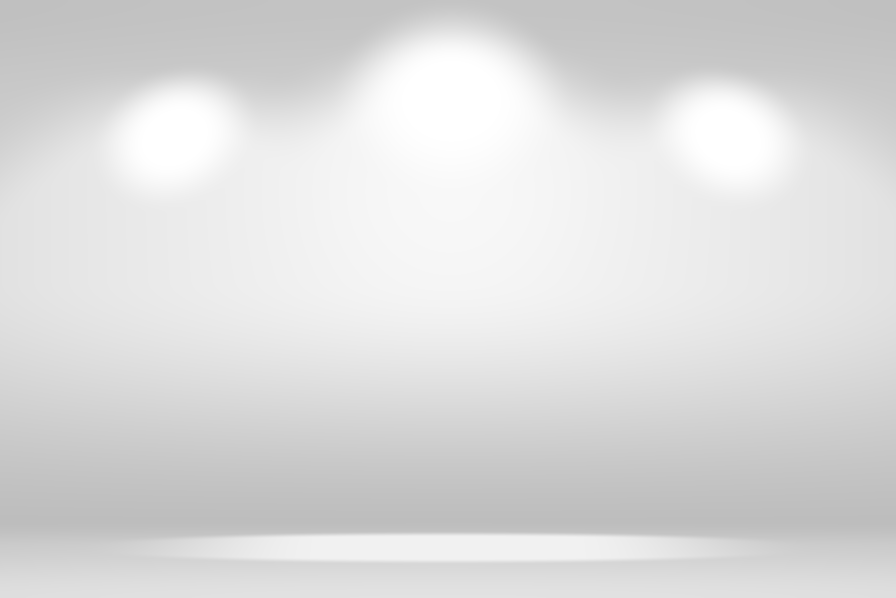
This background is drawn by a Shadertoy shader. Its source:

```glsl
// Soft dome of light under a lamp: a parabola whose edge blurs outward
float beam(vec2 d, float bend) {
    float blur = 0.055 + 0.32 * abs(d.x);
    float edge = 0.085 - bend * d.x * d.x;
    return 1.0 - smoothstep(edge - blur, edge + blur * 0.55, d.y);
}

// Bright core of a lamp: a tilted ellipse with a wide soft rim
float core(vec2 d, vec2 radius, float tilt) {
    float c = cos(tilt), s = sin(tilt);
    vec2 q = vec2(c * d.x + s * d.y, c * d.y - s * d.x) / radius;
    return 1.0 - smoothstep(0.55, 1.75, length(q));
}

void mainImage(out vec4 fragColor, in vec2 fragCoord) {
    vec2 p = fragCoord / iResolution.y;
    p.x -= 0.5 * iResolution.x / iResolution.y;

    // Three lamps, the outer two lower and tilted inward
    float shade = 1.0;
    float glow = 0.0;
    for (int i = -1; i <= 1; i++) {
        float side = float(i);
        float outer = abs(side);
        vec2 d = p - vec2(0.006 + 0.463 * side, mix(0.835, 0.77, outer));
        vec2 radius = mix(vec2(0.118, 0.098), vec2(0.087, 0.068), outer);
        shade *= 1.0 - beam(d, mix(1.5, 1.1, outer));
        glow = max(glow, core(d, radius, -0.5 * side));
    }

    // Wall: dark at the top and the foot, lit below the lamps
    float lit = mix(0.735, 0.94, smoothstep(0.08, 0.53, p.y));
    lit -= 0.1 * p.x * p.x * smoothstep(0.1, 0.5, p.y);
    vec2 haze = (p - vec2(0.005, 0.68)) / vec2(0.28, 0.24);
    lit += 0.032 * exp(-dot(haze, haze));
    float dim = 0.765 - 0.025 * p.x * p.x + 0.04 * smoothstep(1.0, 0.8, p.y);
    float wall = mix(lit, dim, shade);
    wall = mix(wall, 1.0, glow);

    // Floor: brighter toward the viewer
    float floorTone = mix(0.885, 0.8, smoothstep(0.0, 0.11, p.y)) - 0.025 * p.x * p.x;
    float tone = mix(floorTone, wall, smoothstep(0.085, 0.13, p.y));

    // Pool of light lying on the floor, fading at its ends
    float halfHeight = 0.023 * sqrt(max(0.0, 1.0 - p.x * p.x / 0.4));
    float pool = 1.0 - smoothstep(-0.005, 0.005, abs(p.y - 0.084) - halfHeight);
    pool *= 1.0 - smoothstep(0.2, 0.62, abs(p.x));
    tone = mix(tone, 0.945, pool);

    fragColor = vec4(vec3(clamp(tone, 0.0, 1.0)), 1.0);
}
```
